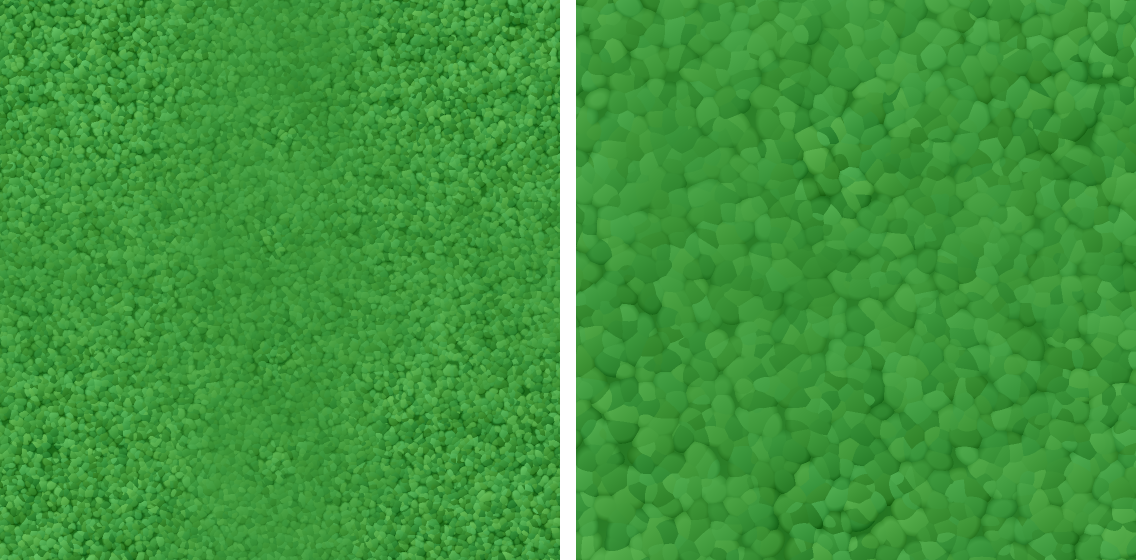
Left: the whole. Right: its middle third, enlarged.
Give the GLSL for this texture, as a Shadertoy shader.

```glsl
// Dense green granular turf: small overlapping rounded grains with dark crevices.
#define CELLS 66.0
#define GRAINS_PER_CELL 3
#define FLOOR_HEIGHT -0.6
#define TONE_SPREAD 0.54
#define SIDE_LIGHT 0.32
#define CREVICE_DEPTH 1.0
#define CALM_CONTRAST 0.52
#define ROUGH_CONTRAST 1.2
#define DARK_GREEN vec3(0.11, 0.42, 0.10)
#define MID_GREEN vec3(0.235, 0.59, 0.225)
#define LIGHT_GREEN vec3(0.38, 0.74, 0.36)

// Integer hash: three random values in 0..1
vec3 hash3(ivec3 p) {
    uvec3 v = uvec3(p + 1000) * 1664525u + 1013904223u;
    v.x += v.y * v.z; v.y += v.z * v.x; v.z += v.x * v.y;
    v ^= v >> 16u;
    v.x += v.y * v.z; v.y += v.z * v.x; v.z += v.x * v.y;
    return vec3(v >> 8u) / 16777216.0;
}

float valueNoise(vec2 p, int seed) {
    ivec2 i = ivec2(floor(p));
    vec2 f = fract(p);
    f = f * f * (3.0 - 2.0 * f);
    float a = hash3(ivec3(i, seed)).x;
    float b = hash3(ivec3(i + ivec2(1, 0), seed)).x;
    float c = hash3(ivec3(i + ivec2(0, 1), seed)).x;
    float d = hash3(ivec3(i + ivec2(1, 1), seed)).x;
    return mix(mix(a, b, f.x), mix(c, d, f.x), f.y);
}

// Rough corners, a calm cross between them, and a few clumps along its stem
float roughness(vec2 uv) {
    vec2 fromCentre = abs(uv - 0.5) + 0.07 * (valueNoise(uv * 7.0, 40) - 0.5);
    vec2 away = smoothstep(vec2(0.03, 0.0), vec2(0.27, 0.34), fromCentre);
    float rough = away.x * mix(0.4, 1.0, away.y);
    rough += 0.3 * (valueNoise(uv * 13.0, 41) - 0.5);
    for (int i = 0; i < 4; i++) {
        vec2 jitter = 0.03 * (hash3(ivec3(i, 7, 42)).xy - 0.5);
        vec2 clump = vec2(0.5, 0.17 + 0.2 * float(i)) + jitter;
        rough += 0.65 * (1.0 - smoothstep(0.0, 0.065, length(uv - clump)));
    }
    return clamp(rough, 0.0, 1.0);
}

// Topmost grain at this point, shaded by its own tone, side light and depth
vec3 turf(vec2 uv, float contrast, float patchTone) {
    vec2 p = uv * CELLS;
    ivec2 cell = ivec2(floor(p));
    float height = FLOOR_HEIGHT;
    float tone = 0.0, tint = 0.0;

    for (int y = -1; y <= 1; y++)
    for (int x = -1; x <= 1; x++)
    for (int k = 0; k < GRAINS_PER_CELL; k++) {
        ivec2 id = cell + ivec2(x, y);
        vec3 place = hash3(ivec3(id, k));
        vec3 look = hash3(ivec3(id, k + 16));
        vec2 offset = p - vec2(id) - place.xy;
        float angle = 6.2832 * look.x;
        vec2 axis = vec2(cos(angle), sin(angle));
        vec2 local = vec2(dot(offset, axis), dot(offset, vec2(-axis.y, axis.x)));
        local /= mix(vec2(0.62, 0.44), vec2(0.9, 0.66), look.y);
        float h = 0.4 * place.z - dot(local, local);
        if (h > height) {
            height = h;
            tone = TONE_SPREAD * (look.z - 0.5)
                 + SIDE_LIGHT * dot(offset, vec2(-0.6, 0.8));
            tint = fract(look.z * 37.0) - 0.5;
        }
    }

    float crevice = CREVICE_DEPTH * max(-0.1 - height, 0.0);
    float shade = 0.48 + patchTone + contrast * (tone + 0.08 - crevice);
    shade = clamp(shade, -0.2, 1.2);
    vec3 color = shade < 0.5 ? mix(DARK_GREEN, MID_GREEN, shade * 2.0)
                             : mix(MID_GREEN, LIGHT_GREEN, shade * 2.0 - 1.0);
    return color + tint * contrast * vec3(0.035, 0.0, -0.035);
}

void mainImage(out vec4 fragColor, in vec2 fragCoord) {
    float scale = min(iResolution.x, iResolution.y);
    vec2 uv = fragCoord / scale;
    float contrast = mix(CALM_CONTRAST, ROUGH_CONTRAST, roughness(uv));
    float patchTone = 0.09 * (valueNoise(uv * 9.0, 50) - 0.5)
                    + 0.09 * (valueNoise(uv * 24.0, 51) - 0.5);

    // Four samples per pixel smooth the grain edges
    vec3 color = vec3(0.0);
    for (int i = 0; i < 4; i++) {
        vec2 shift = (vec2(i % 2, i / 2) - 0.5) * 0.5;
        color += turf((fragCoord + shift) / scale, contrast, patchTone);
    }
    fragColor = vec4(color / 4.0, 1.0);
}
```
